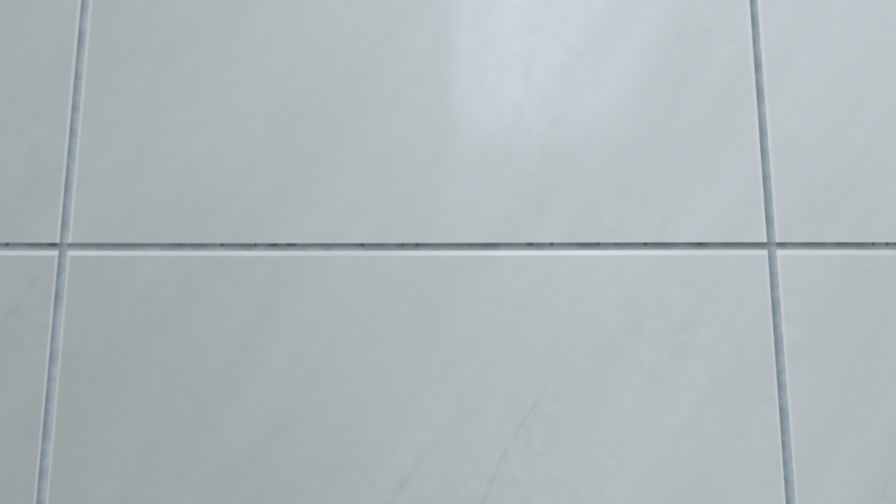
A Shadertoy shader for this texture:

```glsl
// Pale grey stone floor tiles in slight perspective, with grout joints and a soft window reflection.

float hash(vec2 p) {
    p = fract(p * vec2(0.1031, 0.1137));
    p += dot(p, p.yx + 33.33);
    return fract((p.x + p.y) * p.x * 17.3);
}

float noise(vec2 p) {
    vec2 cell = floor(p), f = fract(p);
    f = f * f * (3.0 - 2.0 * f);
    return mix(mix(hash(cell), hash(cell + vec2(1, 0)), f.x),
               mix(hash(cell + vec2(0, 1)), hash(cell + vec2(1, 1)), f.x), f.y);
}

float fbm(vec2 p) {
    float sum = 0.0, amp = 0.5;
    for (int i = 0; i < 5; i++) {
        sum += amp * noise(p);
        p = mat2(1.6, 1.2, -1.2, 1.6) * p + 7.3;
        amp *= 0.5;
    }
    return sum;
}

// 1 inside a band of the given half width, 0 outside, with a smoothed edge
float band(float d, float halfWidth, float soft) {
    return 1.0 - smoothstep(halfWidth - soft, halfWidth + soft, abs(d));
}

// Cloudy stone with faint veins leaning to the upper right
float stone(vec2 p, vec2 tile) {
    vec2 q = p + 19.0 * vec2(hash(tile + 31.0), hash(tile + 57.0));
    vec2 along = normalize(vec2(0.55, 0.83));
    vec2 s = vec2(dot(q, vec2(along.y, -along.x)), dot(q, along));
    s.x += 0.06 * (fbm(q * 4.0) - 0.5);
    float streaks = fbm(s * vec2(14.0, 2.6)) - 0.48;
    float vein = 1.0 - smoothstep(0.0, 0.045, abs(noise(s * vec2(6.0, 1.3) + 40.0) - 0.5));
    float patches = smoothstep(0.42, 0.7, fbm(q * 5.0 + 11.0));
    float grain = fbm(q * 55.0) - 0.48;
    return 0.16 * streaks - 0.10 * vein * patches + 0.12 * grain * (0.4 + patches);
}

void mainImage(out vec4 fragColor, in vec2 fragCoord) {
    vec2 p = fragCoord / iResolution.y;
    p.x *= 1.7778 * iResolution.y / iResolution.x;
    float soft = 0.8 / iResolution.y + 0.0008;

    // Tile grid: columns widen towards the viewer
    float spacing = 1.488 - 0.162 * p.y;
    float column = (p.x - 0.081 - 0.088 * p.y) / spacing;
    float row = (p.y - 0.511 + 0.001 * sin(p.x * 3.0)) / 0.62;
    vec2 tile = floor(vec2(column, row));
    float dx = (column - floor(column + 0.5)) * spacing;
    float dy = (row - floor(row + 0.5)) * 0.62;

    // Room light: dim on the left and near the viewer
    float light = 0.12 + 0.58 * smoothstep(-0.1, 1.25, p.x) + 0.26 * (p.y - 0.5);
    light -= 0.14 * smoothstep(1.45, 1.8, p.x) * (1.0 - p.y);
    light += 0.10 * (fbm(p * 2.2 + 3.0) - 0.48) + 0.05 * (hash(tile + 5.0) - 0.5);
    light += stone(p, tile) * 1.3;

    // Window reflection with slanted streaks, on the far tile
    float fan = (p.x - 0.9) + 0.25 * (1.0 - p.y);
    float window = smoothstep(0.87, 0.93, p.x) * (1.0 - smoothstep(1.08, 1.42, p.x + 0.25 * (1.0 - p.y)))
                 * smoothstep(0.66, 0.82, p.y);
    light += window * (0.24 + 0.28 * (fbm(vec2(fan * 16.0, p.y * 2.0)) - 0.4));
    vec3 color = mix(vec3(0.60, 0.64, 0.645), vec3(0.775, 0.805, 0.825), light);

    // Rounded tile edges: bright lip below and beside the joints
    float wet = exp(-pow((p.x - 1.1) / 0.2, 2.0));
    float lip = band(dy + 0.013, 0.0045, 0.003) * (0.35 + 0.25 * noise(vec2(p.x * 12.0, 2.0)) + 0.4 * wet);
    float sideLip = band(abs(dx) - 0.0115, 0.003, 0.003) * 0.3;
    color = mix(color, vec3(0.85, 0.88, 0.90), max(lip, sideLip));

    // Grout, shaded darker along its upper and left sides
    float wear = fbm(p * vec2(45.0, 60.0)) - 0.48;
    vec3 sideGrout = mix(vec3(0.47, 0.53, 0.56), vec3(0.60, 0.65, 0.68), smoothstep(-0.009, 0.007, dx));
    color = mix(color, sideGrout + 0.12 * wear, band(dx, 0.0098 - 0.0025 * p.y, soft));
    vec3 rowGrout = mix(vec3(0.54, 0.59, 0.61), vec3(0.37, 0.42, 0.44), smoothstep(-0.006, 0.006, dy));
    color = mix(color, rowGrout + 0.14 * wear, band(dy, 0.0072, soft) * (1.0 - 0.5 * band(dx, 0.008, soft)));

    // Scattered dark specks caught in the row joint
    float speck = smoothstep(0.8, 0.92, noise(vec2(p.x * 75.0, 9.0))) * band(dy - 0.004, 0.003, 0.002);
    color = mix(color, vec3(0.25, 0.29, 0.31), 0.6 * speck);

    fragColor = vec4(color, 1.0);
}
```
